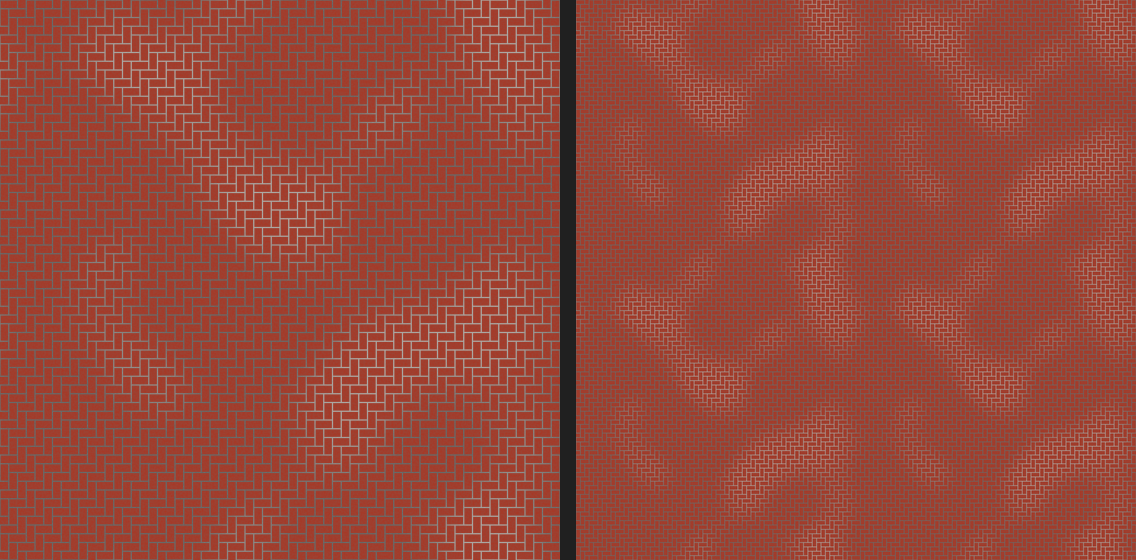
Left: one tile. Right: repeated 2 by 2.
Give the GLSL for this pattern, as a Shadertoy shader.

```glsl
vec2 gradientAt(ivec2 cell, int period, uint seed) {
    uvec2 c = uvec2((cell % period + period) % period);
    uint h = c.x * 374761393u + c.y * 668265263u + seed * 974711u;
    h = (h ^ (h >> 13)) * 1274126177u;
    h = (h ^ (h >> 15)) * 2246822519u;
    float angle = float((h ^ (h >> 16)) & 65535u) / 65536.0 * 6.28319;
    return vec2(cos(angle), sin(angle));
}

// Gradient noise that wraps after a whole number of cells
float wrappedNoise(vec2 uv, int period, uint seed) {
    vec2 p = uv * float(period);
    ivec2 cell = ivec2(floor(p));
    vec2 f = fract(p);
    vec2 w = f * f * f * (f * (f * 6.0 - 15.0) + 10.0);
    vec4 corner;
    for (int i = 0; i < 4; i++) {
        ivec2 o = ivec2(i & 1, i >> 1);
        corner[i] = dot(gradientAt(cell + o, period, seed), f - vec2(o));
    }
    return mix(mix(corner.x, corner.y, w.x), mix(corner.z, corner.w, w.x), w.y);
}

// Position inside a 2 by 1 brick, long axis first
vec2 herringbone(vec2 p) {
    vec2 cell = floor(p);
    vec2 f = p - cell;
    float phase = mod(cell.x + cell.y + 1.0, 4.0);
    if (phase > 1.5) {
        f = f.yx;
        phase -= 2.0;
    }
    return vec2(f.x + phase, f.y);
}

void mainImage(out vec4 fragColor, in vec2 fragCoord) {
    vec2 uv = fragCoord / iResolution.xy;

    // Sixteen repeats of four cells each way
    vec2 brick = herringbone(uv * 64.0);
    vec2 edge = min(brick, vec2(2.0, 1.0) - brick);
    float pixel = 64.0 / min(iResolution.x, iResolution.y);
    vec2 inside = clamp((edge - 0.0725) / pixel + 0.5, 0.0, 1.0);

    // Fine clay grain
    float grain = wrappedNoise(uv, 256, 3u) + 0.5 * wrappedNoise(uv, 400, 8u);
    vec3 clay = mix(vec3(0.61, 0.26, 0.20), vec3(0.65, 0.222, 0.152),
                    clamp(0.48 + 0.9 * grain, 0.0, 1.0));

    // Mortar bleached in broad patches
    float bleach = smoothstep(-0.1, 0.45, wrappedNoise(uv, 4, 17u));
    vec3 mortar = mix(vec3(0.405, 0.415, 0.41), vec3(0.67, 0.66, 0.64), bleach);
    mortar += 0.03 * grain;

    fragColor = vec4(mix(mortar, clay, inside.x * inside.y), 1.0);
}
```
